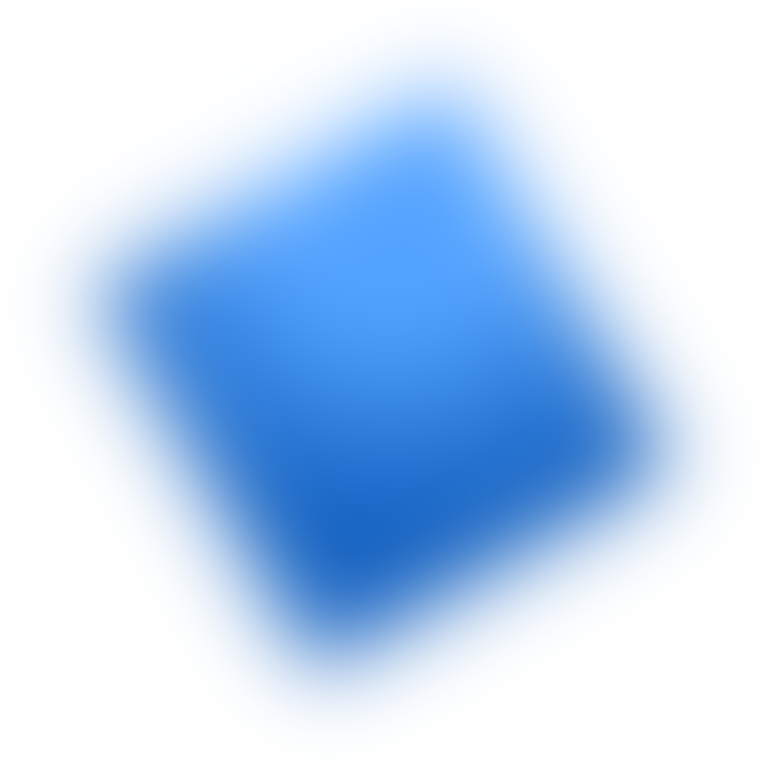
This background is drawn by a Shadertoy shader. Its source:

```glsl
// A soft blue tilted square floating on white.
// Its Gaussian blur is the product of two blurred slabs, and its fill
// is a radial gradient from a bright upper spot to a deep blue rim.

// Gaussian integral, with x in standard deviations
vec2 gaussianStep(vec2 x) {
    x = clamp(x, -5.0, 5.0);
    return 0.5 + 0.5 * tanh(0.798 * x * (1.0 + 0.0447 * x * x));
}

// Coverage of a box blurred by sigma
float blurredBox(vec2 p, vec2 halfSize, float sigma) {
    vec2 slabs = gaussianStep((p + halfSize) / sigma)
               - gaussianStep((p - halfSize) / sigma);
    return slabs.x * slabs.y;
}

void mainImage(out vec4 fragColor, in vec2 fragCoord) {
    // Canvas units, with the shorter side spanning 0 to 1
    vec2 uv = (fragCoord - 0.5 * iResolution.xy)
            / min(iResolution.x, iResolution.y) + 0.5;

    // Square tilted by thirty degrees
    float tilt = radians(30.0);
    mat2 toBox = mat2(cos(tilt), -sin(tilt), sin(tilt), cos(tilt));
    vec2 p = toBox * (uv - vec2(0.5, 0.508));
    float coverage = blurredBox(p, vec2(0.268, 0.288), 0.056);

    // Fill lit from above
    vec3 skyBlue = vec3(0.32, 0.635, 1.0);
    vec3 deepBlue = vec3(0.075, 0.38, 0.755);
    float shade = smoothstep(0.1, 0.5, distance(uv, vec2(0.508, 0.753)));
    vec3 fill = mix(skyBlue, deepBlue, shade);

    fragColor = vec4(mix(vec3(1.0), fill, coverage), 1.0);
}
```
